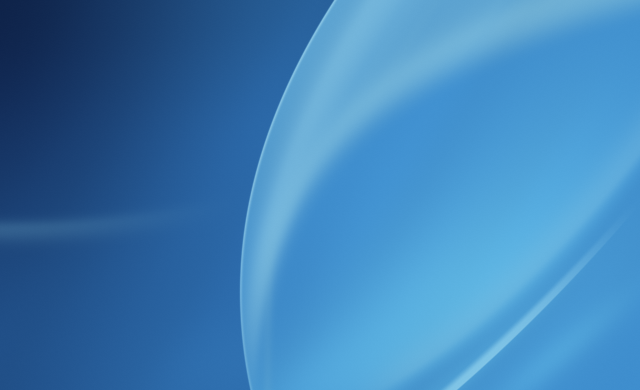
Reproduce this background procedurally as a Shadertoy shader.

```glsl
const vec3 NAVY = vec3(0.065, 0.155, 0.325);
const vec3 DEEP = vec3(0.125, 0.305, 0.525);
const vec3 ROYAL = vec3(0.175, 0.425, 0.68);
const vec3 AZURE = vec3(0.245, 0.555, 0.805);
const vec3 SKY = vec3(0.385, 0.735, 0.905);
const vec3 MIST = vec3(0.47, 0.71, 0.82);
const vec3 ICE = vec3(0.68, 0.88, 0.95);

float hash(vec2 p) {
    return fract(sin(dot(p, vec2(127.1, 311.7))) * 43758.5453);
}

float noise(vec2 p) {
    vec2 i = floor(p), f = fract(p);
    f = f * f * (3.0 - 2.0 * f);
    return mix(mix(hash(i), hash(i + vec2(1, 0)), f.x),
               mix(hash(i + vec2(0, 1)), hash(i + vec2(1, 1)), f.x), f.y);
}

// Soft ridge with a separate falloff on each side of zero
float ridge(float d, float negWidth, float posWidth) {
    float t = d / (d < 0.0 ? negWidth : posWidth);
    return exp(-t * t);
}

// Elliptic glow stretched along a direction
float glow(vec2 p, vec2 center, float angle, vec2 size) {
    float c = cos(angle), s = sin(angle);
    vec2 q = p - center;
    q = vec2(c * q.x + s * q.y, c * q.y - s * q.x) / size;
    return exp(-dot(q, q));
}

// Approximate distance from an offset and the slope of its curve
float curveDist(float offset, float slope) {
    return offset * inversesqrt(1.0 + slope * slope);
}

vec3 leftField(vec2 p) {
    float across = smoothstep(-0.1, 0.78, p.x - 0.12 * (p.y - 0.5));
    vec3 col = mix(mix(DEEP, NAVY, smoothstep(0.05, 0.95, p.y)), ROYAL, across);
    col *= 1.0 - 0.12 * smoothstep(0.6, 1.05, p.y);
    // Faint beam bending upward to the right
    float beam = curveDist(p.y - 0.413 - 0.18 * p.x * p.x, 0.36 * p.x);
    float fade = 1.0 - smoothstep(0.0, 0.66, p.x);
    col = mix(col, MIST, 0.25 * fade * ridge(beam, 0.034, 0.022));
    return mix(col, AZURE, 0.2 * glow(p, vec2(0.62, 0.08), 0.4, vec2(0.3, 0.13)));
}

vec3 rightField(vec2 p) {
    vec3 col = mix(AZURE, ROYAL, 0.22 * glow(p, vec2(0.72, 0.2), 1.2, vec2(0.3, 0.16)));
    col = mix(col, SKY, 0.82 * glow(p, vec2(1.19, 0.24), 0.62, vec2(0.46, 0.2)));
    col = mix(col, SKY, 0.3 * glow(p, vec2(1.4, 0.57), 0.75, vec2(0.45, 0.23)));
    return mix(col, SKY, 0.35 * glow(p, vec2(0.9, 0.05), 0.45, vec2(0.3, 0.1)));
}

vec3 lowerBeams(vec3 col, vec2 p) {
    // Broad upper sweep and the shaded gap beneath it
    float t = p.x - 0.96;
    float sweep = curveDist(p.y - 0.53 * t - 0.55 * t * t, 0.53 + 1.1 * t);
    float start = smoothstep(-0.1, 0.12, t);
    col = mix(col, AZURE * 0.96, 0.65 * start * ridge(sweep + 0.06, 0.09, 0.04));
    col = mix(col, MIST + 0.06, 0.3 * start * ridge(sweep, 0.018, 0.055));

    // Bright narrow beam, crisp along its lower side
    float u = p.x - 1.154;
    float beam = curveDist(p.y - 0.86 * u - 0.32 * u * u, 0.86 + 0.64 * u);
    float fade = 1.0 - smoothstep(0.03, 0.5, p.y);
    float width = mix(0.012, 0.02, fade);
    float core = smoothstep(-0.014, -0.009, beam) * (1.0 - smoothstep(0.0, width, beam));
    col = mix(col, ICE, 0.72 * fade * core);
    col = mix(col, SKY, 0.35 * fade * ridge(beam, 0.022, 0.05));
    return mix(col, SKY, 0.38 * glow(p, vec2(1.43, 0.09), 0.7, vec2(0.24, 0.04)));
}

vec3 upperVeil(vec3 col, vec2 p, float edge) {
    float y = p.y, y2 = y * y;
    float slopeA = 0.70 * (y - 0.05);
    float a = curveDist(p.x - 0.645 - 0.35 * (y - 0.05) * (y - 0.05), slopeA);
    float slopeB = 0.76 * y + 2.1 * y2 * y2;
    float b = curveDist(p.x - 0.645 - 0.38 * y2 - 0.42 * y2 * y2 * y, slopeB);

    // Body of the veil, dissolving past the second fold
    float grain = noise(vec2(a * 45.0, y * 1.5)) - 0.5;
    float body = 1.0 - smoothstep(-0.02, 0.025 + 0.12 * y, b);
    float density = mix(0.07, 0.52, smoothstep(0.0, 0.95, y)) + 0.05 * grain;
    col = mix(col, MIST, body * density);

    // Two folds and a faint strand near the foot
    float rise = smoothstep(-0.1, 0.45, y);
    col = mix(col, MIST + 0.08, 0.46 * rise * ridge(a, 0.035, 0.025 + 0.04 * y));
    col = mix(col, MIST + 0.05, 0.48 * rise * ridge(b, 0.025 + 0.02 * y, 0.016 + 0.06 * y2));
    float strand = ridge(p.x - 0.686 - 0.06 * y2, 0.012, 0.012);
    col = mix(col, MIST, 0.16 * strand * (1.0 - smoothstep(0.2, 0.5, y)));

    // Thin rim light
    float rim = ridge(edge - 0.002, 0.003, 0.004);
    return mix(col, ICE, rim * mix(0.25, 0.5, smoothstep(0.0, 0.6, y)));
}

void mainImage(out vec4 fragColor, in vec2 fragCoord) {
    vec2 p = fragCoord / iResolution.xy * vec2(1.641, 1.0);
    float pixel = 1.0 / iResolution.y;

    // Curved boundary between the dark and bright fields
    float h = p.y - 0.25;
    float edge = curveDist(p.x - 0.615 - 0.43 * h * h, 0.86 * h);
    float inside = smoothstep(-pixel, pixel, edge);

    vec3 bright = lowerBeams(rightField(p), p);
    vec3 col = mix(leftField(p), upperVeil(bright, p, edge), inside);

    // Broad tonal drift and fine dither
    col *= 0.985 + 0.03 * noise(vec2(p.x - 0.6 * p.y, p.y) * vec2(9.0, 2.0));
    col += (hash(floor(p * 512.0)) - 0.5) * 0.006;
    fragColor = vec4(clamp(col, 0.0, 1.0), 1.0);
}
```
